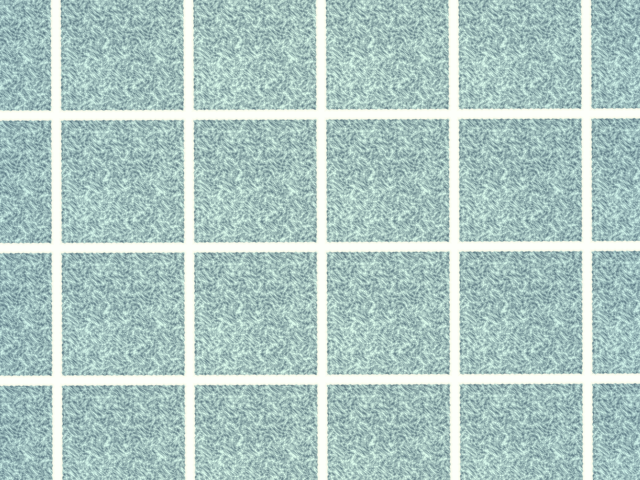
Give the GLSL for this pattern, as a Shadertoy shader.

```glsl
// Square blue-green mosaic tiles with a fine mottled glaze, set in white grout.
// A slightly turned grid is folded with fract; layered cellular noise in tile
// space gives every tile the same speckle, with faint tint changes between tiles.

#define PITCH 0.2762                    // tile plus grout, in canvas heights
#define GROUT 0.077                     // grout width, in pitches
#define CROSSING vec2(0.6705, 0.4853)   // one grout crossing, in canvas heights
#define TILT 0.0035                     // rotation of the grid, in radians
#define GRAIN 31.0                      // coarse speckles per tile
#define CONTRAST 1.35                   // strength of the speckle
#define WOBBLE 0.0035                   // roughness of tile edges, in pitches
#define SOFTNESS 0.007                  // least edge blur, in pitches
#define DARK_GLAZE vec3(0.40, 0.51, 0.54)
#define LIGHT_GLAZE vec3(0.86, 0.98, 0.92)
#define GROUT_COLOR vec3(0.992, 1.0, 0.982)

vec2 hash2(vec2 p)
{
    vec3 q = fract(p.xyx * vec3(0.1031, 0.1030, 0.0973));
    q += dot(q, q.yzx + 33.33);
    return fract((q.xx + q.yz) * q.zy);
}

// Distance to the nearest of the jittered points, one per cell.
float cellular(vec2 p)
{
    vec2 cell = floor(p);
    vec2 local = fract(p);
    float nearest = 4.0;
    for (int y = -1; y <= 1; y++)
    for (int x = -1; x <= 1; x++)
    {
        vec2 offset = vec2(x, y);
        vec2 toPoint = offset + hash2(cell + offset + 17.0) - local;
        nearest = min(nearest, dot(toPoint, toPoint));
    }
    return sqrt(nearest);
}

// Mottled lightness of the glaze; p runs over one tile.
float glaze(vec2 p)
{
    vec2 warped = p + 0.012 * sin(p.yx * vec2(41.0, 37.0) + vec2(0.0, 1.7));
    warped.x += 0.25 * p.y;
    float spots = cellular(warped * GRAIN);
    float flecks = 1.0 - cellular(warped * GRAIN * 1.8 + 61.0);
    float clouds = cellular(warped * GRAIN * 0.3 + 127.0) - 0.45;
    float speckle = 0.6 * spots + 0.4 * flecks + 0.2 * clouds;

    // Pale patch at the lower left, darker towards the top.
    vec2 patchOffset = (p - vec2(0.23, 0.32)) * vec2(4.5, 7.0);
    float palePatch = 0.12 * exp(-dot(patchOffset, patchOffset));
    return 0.54 + CONTRAST * (speckle - 0.5) + palePatch - 0.06 * (p.y - 0.5);
}

// Signed distance inside the tile, with rough edges.
float tileInset(vec2 p)
{
    vec2 rough = sin(p.yx * 127.0) + 0.6 * sin(p.yx * 211.0 + 1.3);
    vec2 inset = 0.5 - abs(p - 0.5) - 0.5 * GROUT + WOBBLE * 0.6 * rough;
    return min(inset.x, inset.y);
}

void mainImage(out vec4 fragColor, in vec2 fragCoord)
{
    // Turned grid
    vec2 q = fragCoord / iResolution.y - CROSSING;
    vec2 grid = vec2(q.x + TILT * q.y, q.y - TILT * q.x) / PITCH;
    vec2 tile = floor(grid);
    vec2 local = fract(grid);

    // Glaze with a faint tint per tile and a dim rim
    float inset = tileInset(local);
    float tint = 0.03 * (hash2(tile + 29.0).x - 0.5);
    float rim = 0.10 * (1.0 - smoothstep(0.0, 0.022, inset));
    vec3 glazeColor = mix(DARK_GLAZE, LIGHT_GLAZE, clamp(glaze(local) + tint - rim, 0.0, 1.0));

    // Cooler, dimmer light to the sides of the canvas
    vec2 centered = 2.0 * fragCoord / iResolution.xy - 1.0;
    glazeColor *= 1.0 - vec3(0.07, 0.045, 0.015) * centered.x * centered.x;

    // Grout, faintly cream beside the tiles
    float fringe = smoothstep(-0.025, 0.0, inset);
    vec3 groutColor = GROUT_COLOR - vec3(0.01, 0.01, 0.06) * fringe;

    float blur = max(SOFTNESS, 0.8 / (iResolution.y * PITCH));
    vec3 color = mix(groutColor, glazeColor, smoothstep(-blur, blur, inset));
    fragColor = vec4(color, 1.0);
}
```
